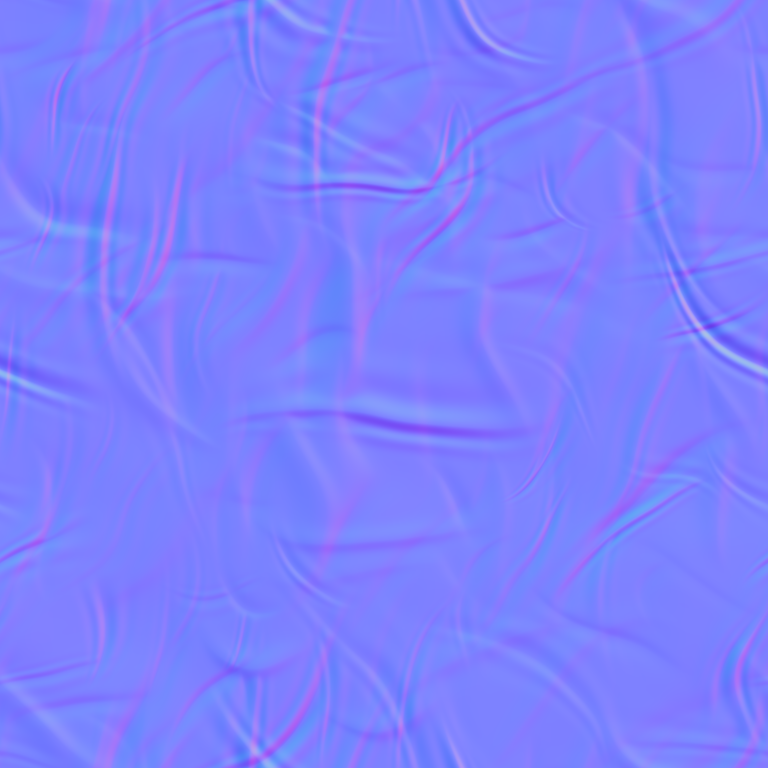
Give the GLSL for this texture map, as a three.js fragment shader.

```glsl
// Tangent-space normal map of softly crumpled cloth that tiles.
// Curved, tapering folds are scattered on wrapping grids, merged into a height
// field over gentle swells, and the slope of that field gives the colour.
varying vec2 vUv;

const float SLOPE_STEP = 0.002;
const float MERGE = 6.0;                    // sharpness of fold junctions
const vec2 REST_TILT = vec2(-0.014, 0.012); // lean of the flat cloth

vec2 wrapCell(vec2 cell, float count) {
  return cell - count * floor((cell + 0.5) / count);
}

vec4 hash4(vec2 cell, float seed) {
  vec4 q = fract((cell.xyxy + seed) * vec4(0.1031, 0.1030, 0.0973, 0.1099));
  q += dot(q, q.wzxy + 33.33);
  return fract((q.xxyz + q.yzzw) * q.zywx);
}

// Smooth value noise, two channels, repeating after count cells
vec2 wrapNoise(vec2 p, float count, float seed) {
  vec2 cell = floor(p * count);
  vec2 f = p * count - cell;
  f = f * f * f * (f * (f * 6.0 - 15.0) + 10.0);
  vec2 a = hash4(wrapCell(cell, count), seed).xy;
  vec2 b = hash4(wrapCell(cell + vec2(1.0, 0.0), count), seed).xy;
  vec2 c = hash4(wrapCell(cell + vec2(0.0, 1.0), count), seed).xy;
  vec2 d = hash4(wrapCell(cell + 1.0, count), seed).xy;
  return mix(mix(a, b, f.x), mix(c, d, f.x), f.y) - 0.5;
}

// One bent fold around the origin, in cell units; side picks its steep flank
float fold(vec2 q, float width, float side, float reach, vec4 shape) {
  float along = q.x / reach;
  if (abs(along) >= 1.0) return 0.0;
  float bend = (shape.x - 0.5) * 0.75 * along * along
             + (shape.y - 0.5) * 0.5 * along * along * along;
  float fan = mix(0.65, 1.45, 0.5 + (shape.z - 0.5) * along);
  float u = (q.y + bend) * side / (width * fan);
  u *= u > 0.0 ? 0.6 : 1.0;
  float taper = 1.0 - along * along;
  // Some folds split into a bundle of parallel pleats
  float ripple = cos(1.8 * u);
  float crest = shape.w > 0.65 ? exp(-0.5 * u * u) * ripple * ripple
                               : exp(-u * u);
  return crest * taper * taper;
}

// Scattered folds, joined by a smooth maximum
float foldLayer(vec2 p, float count, float width, float side, float seed) {
  vec2 home = floor(p * count);
  float sum = 0.0;
  for (int j = -2; j <= 2; j++) {
    for (int i = -2; i <= 2; i++) {
      vec2 cell = home + vec2(float(i), float(j));
      vec2 id = wrapCell(cell, count);
      vec4 place = hash4(id, seed);
      vec4 shape = hash4(id, seed + 57.7);
      // Mostly steep directions with a wide tail
      float lean = 2.0 * place.z - 1.0;
      float angle = 1.25 + 1.7 * lean * abs(lean);
      vec2 dir = vec2(cos(angle), sin(angle));
      vec2 q = p * count - cell - place.xy;
      q = vec2(dot(q, dir), dot(q, vec2(-dir.y, dir.x)));
      float strength = mix(0.2, 1.0, place.w * place.w);
      float reach = mix(0.65, 1.4, fract(place.w * 7.0 + shape.x));
      float h = strength * fold(q, width * count, side, reach, shape);
      sum += exp(MERGE * h) - 1.0;
    }
  }
  return width * log(1.0 + sum) / MERGE;
}

float clothHeight(vec2 p) {
  vec2 swell = wrapNoise(p, 5.0, 11.3);
  vec2 dent = wrapNoise(p, 11.0, 83.1);
  vec2 warped = p + 0.055 * swell + 0.014 * dent;
  float h = 0.005 * swell.x + 0.0018 * dent.y;
  h += 0.40 * foldLayer(warped, 4.0, 0.0150, 1.0, 3.7);
  h -= 0.36 * foldLayer(warped, 5.0, 0.0130, -1.0, 129.2);
  h += 0.32 * foldLayer(warped, 7.0, 0.0110, 1.0, 211.9);
  h -= 0.24 * foldLayer(warped, 10.0, 0.0085, -1.0, 307.4);
  return h;
}

void main() {
  // Slope from height differences
  float here = clothHeight(vUv);
  float right = clothHeight(vUv + vec2(SLOPE_STEP, 0.0));
  float above = clothHeight(vUv + vec2(0.0, SLOPE_STEP));
  vec2 slope = vec2(right - here, above - here) / SLOPE_STEP;
  // Pack the unit normal into colour
  vec3 normal = normalize(vec3(REST_TILT - slope, 1.0));
  gl_FragColor = vec4(0.5 + 0.5 * normal, 1.0);
}
```
